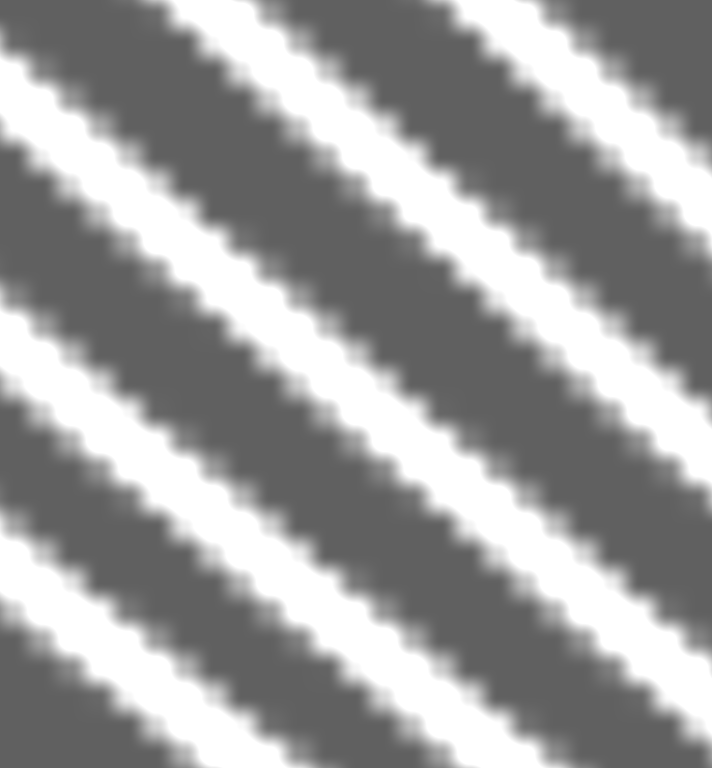
Write a Shadertoy shader that draws this pattern.

```glsl
// Draws five white diagonal stripes on grey, fanning slightly, with soft stair-stepped edges.

const vec3 GREY = vec3(0.378);
const vec3 WHITE = vec3(1.0);
const float CELLS_DOWN = 27.0;   // coarse lattice that gives the edges their steps
const float CORE = 0.040;        // half height of the solid part of a stripe
const float FOOT = 0.074;        // half height where a stripe fades out
const float OVERDRIVE = 1.4;     // keeps stripe cores solid after blending

// Height of a stripe's centre below the top edge, at distance x from the left
float stripeCentre(float index, float x) {
    float start = 0.1107 + 0.328 * index - 0.0091 * index * index;
    float wobble = 0.0091 * sin(1.57 * index + 0.1);
    float slope = 0.868 - 0.0268 * index;
    return start + wobble + slope * x;
}

// Vertical distance to the nearest stripe centre
float stripeDistance(vec2 p) {
    float nearest = 1.0;
    for (int i = -2; i <= 2; i++) {
        nearest = min(nearest, abs(p.y - stripeCentre(float(i), p.x)));
    }
    return nearest;
}

// Stripe strength at the centre of one lattice cell
float cellCoverage(vec2 cell, float cellsDown) {
    float d = stripeDistance((cell + 0.5) / cellsDown);
    return clamp((FOOT - d) / (FOOT - CORE), 0.0, OVERDRIVE);
}

// Smooth blend of the four surrounding cells
float softCoverage(vec2 p, float cellsDown) {
    vec2 grid = p * cellsDown - 0.5;
    vec2 cell = floor(grid);
    vec2 weight = smoothstep(0.0, 1.0, fract(grid));
    float top = mix(cellCoverage(cell, cellsDown),
                    cellCoverage(cell + vec2(1.0, 0.0), cellsDown), weight.x);
    float bottom = mix(cellCoverage(cell + vec2(0.0, 1.0), cellsDown),
                       cellCoverage(cell + vec2(1.0, 1.0), cellsDown), weight.x);
    return clamp(mix(top, bottom, weight.y), 0.0, 1.0);
}

void mainImage(out vec4 fragColor, in vec2 fragCoord) {
    // Canvas height is one unit, y measured downwards
    vec2 p = fragCoord / iResolution.y;
    p.y = 1.0 - p.y;
    fragColor = vec4(mix(GREY, WHITE, softCoverage(p, CELLS_DOWN)), 1.0);
}
```
